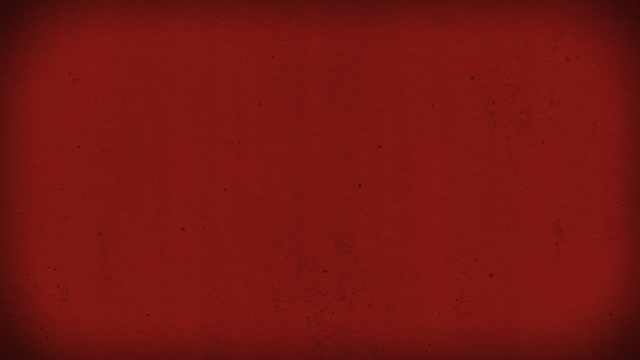
This texture is drawn by a Shadertoy shader. Its source:

```glsl
// Worn dark red paper: a fine sideways fibre grain over soft blotches,
// with scattered specks, worn vertical trails and faint scuffs,
// all darkened towards the edges by a rounded vignette.

float hash(vec2 p) {
    return fract(sin(dot(p, vec2(127.1, 311.7))) * 43758.5453);
}

float noise(vec2 p) {
    vec2 i = floor(p), f = fract(p);
    f = f * f * (3.0 - 2.0 * f);
    return mix(mix(hash(i), hash(i + vec2(1, 0)), f.x),
               mix(hash(i + vec2(0, 1)), hash(i + vec2(1, 1)), f.x), f.y);
}

float fbm(vec2 p) {
    float sum = 0.0, amp = 0.5;
    for (int i = 0; i < 5; i++) {
        sum += amp * noise(p);
        p = p * 2.03 + 17.3;
        amp *= 0.5;
    }
    return sum;
}

// Narrow upright patches of wear, alternating between left and right
float wornTrails(vec2 p, float aspect) {
    float wear = 0.0;
    for (float i = 0.0; i < 6.0; i++) {
        float side = mod(i, 2.0);
        float x = aspect * mix(0.06 + 0.14 * hash(vec2(i, 3.1)),
                               0.75 + 0.19 * hash(vec2(i, 5.7)), side);
        float y = 0.2 + 0.6 * hash(vec2(i, 8.3));
        vec2 d = p - vec2(x, y);
        d.x += 0.15 * d.y + 0.02 * (noise(vec2(p.y * 18.0, i)) - 0.5);
        d /= vec2(0.013, 0.075);
        wear = max(wear, exp(-dot(d, d)) * (0.5 + 0.5 * hash(vec2(i, 1.9))));
    }
    return wear;
}

// One jittered speck per grid cell, kept where the density allows
float specks(vec2 p, float cells, float density, float pixel) {
    vec2 g = p * cells, cell = floor(g);
    float ink = 0.0;
    for (int y = -1; y <= 1; y++)
    for (int x = -1; x <= 1; x++) {
        vec2 id = cell + vec2(x, y);
        vec2 centre = id + 0.2 + 0.6 * vec2(hash(id), hash(id + 41.7));
        float radius = mix(0.08, 0.28, pow(hash(id + 9.2), 3.0));
        vec2 d = (g - centre) * vec2(1.0, 0.7 + 0.6 * hash(id + 2.6));
        float dist = length(d) + 0.16 * (noise(g * 5.0) - 0.5);
        float soft = pixel * cells * 0.8;
        float keep = step(hash(id + 77.0), density);
        float tone = 0.35 + 0.65 * hash(id + 23.4);
        ink = max(ink, keep * tone * (1.0 - smoothstep(radius - soft, radius + soft, dist)));
    }
    return ink;
}

// Depth inside a rounded frame, positive towards the middle
float frameDepth(vec2 p, vec2 halfSize, float radius) {
    vec2 q = abs(p - halfSize) - halfSize + radius;
    return radius - length(max(q, 0.0)) - min(max(q.x, q.y), 0.0);
}

void mainImage(out vec4 fragColor, in vec2 fragCoord) {
    vec2 p = fragCoord / iResolution.y;
    float aspect = iResolution.x / iResolution.y;
    float pixel = 1.0 / iResolution.y;

    // Blotches and faint upright streaks
    float shade = 1.0 + 0.10 * (fbm(p * 3.5) - 0.5);
    shade += 0.04 * (noise(p * vec2(24.0, 2.0) + 5.0) - 0.5);
    shade -= 0.03 * smoothstep(0.8, 0.0, length(p - vec2(0.5 * aspect, 0.55)));

    // Paper fibres, wider than they are tall
    vec2 bend = vec2(0.0, 0.012 * noise(p * 14.0));
    shade += 0.065 * (noise((p + bend) * vec2(60.0, 170.0)) - 0.5);
    shade += 0.055 * (noise((p + bend) * vec2(130.0, 260.0) + 31.0) - 0.5);

    // Thin curling scuffs inside scattered patches
    float patches = smoothstep(0.5, 0.72, fbm(p * 4.0 + 40.0));
    float crease = abs(fbm(p * 22.0 + 11.0) - 0.48);
    shade -= 0.16 * patches * (1.0 - smoothstep(0.0, 0.025, crease));

    // Specks, dense along the worn trails
    float wear = wornTrails(p, aspect);
    float fine = specks(p, 110.0, 0.003 + 0.03 * patches + 0.5 * wear, pixel);
    float coarse = specks(p + 3.7, 42.0, 0.006 + 0.03 * wear, pixel);
    shade *= 1.0 - 0.6 * max(fine, coarse);
    shade -= 0.05 * wear;

    // Uneven vignette
    float depth = frameDepth(p, vec2(0.5 * aspect, 0.5), 0.3);
    depth += 0.03 * (fbm(p * 5.0 + 70.0) - 0.5);
    shade *= 1.0 - 0.66 * (1.0 - smoothstep(-0.14, 0.13, depth));

    vec3 red = vec3(0.497, 0.088, 0.069);
    vec3 soot = vec3(0.03, 0.012, 0.014);
    fragColor = vec4(mix(soot, red, shade), 1.0);
}
```
